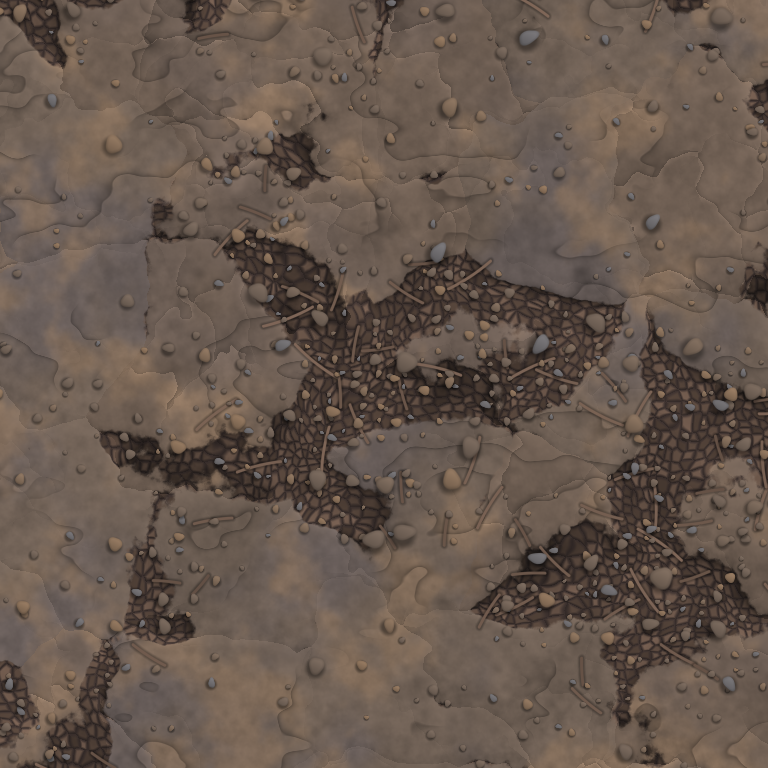
Reproduce this texture procedurally as a three.js fragment shader.

```glsl
// Trodden stony earth: flat worn slabs sunk in brown soil, with crumbly dark gaps,
// flaky ledges, scattered pebbles and a few dry twigs. Slabs, chips and crumbs are
// cellular noise with bevelled borders; pebbles and twigs sit on jittered grids.

#define SLAB_SCALE 4.7
#define CHIP_SCALE 12.0
#define CRUMB_SCALE 76.0
#define LIGHT vec2(0.45, 0.89)
#define STONE vec3(0.470, 0.407, 0.360)
#define COOL_STONE vec3(0.430, 0.386, 0.372)
#define WARM_STONE vec3(0.540, 0.440, 0.350)
#define EARTH vec3(0.425, 0.360, 0.313)
#define DARK_SOIL vec3(0.220, 0.180, 0.170)
#define CRUMB vec3(0.400, 0.322, 0.275)

varying vec2 vUv;

float hash(vec2 p) {
  return fract(sin(dot(p, vec2(127.1, 311.7))) * 43758.5);
}

vec2 hash2(vec2 p) {
  return vec2(hash(p), hash(p + 57.3));
}

float noise(vec2 p) {
  vec2 i = floor(p), f = fract(p);
  f = f * f * (3.0 - 2.0 * f);
  return mix(mix(hash(i), hash(i + vec2(1, 0)), f.x),
             mix(hash(i + vec2(0, 1)), hash(i + vec2(1, 1)), f.x), f.y);
}

float fbm(vec2 p) {
  float sum = 0.0, amp = 0.53;
  for (int i = 0; i < 4; i++) {
    sum += amp * noise(p);
    p = mat2(1.6, 1.2, -1.2, 1.6) * p + 7.3;
    amp *= 0.5;
  }
  return sum;
}

// How broken up the ground is, 0 to 1
float clutter(vec2 uv) {
  float n = 0.65 * noise(uv * 6.0 + 3.7) + 0.35 * noise(uv * 14.0 + 9.1);
  return smoothstep(0.46, 0.74, n);
}

vec2 turn(vec2 p, float a) {
  return vec2(cos(a) * p.x + sin(a) * p.y, cos(a) * p.y - sin(a) * p.x);
}

// Cellular noise: border distance, how far that border faces the light, cell id
vec3 cells(vec2 p) {
  vec2 base = floor(p), f = fract(p), nearest = vec2(0.0), home = vec2(0.0), facing = LIGHT;
  float best = 9.0, border = 9.0;
  for (int j = -1; j <= 1; j++) for (int i = -1; i <= 1; i++) {
    vec2 c = vec2(i, j), r = c + 0.1 + 0.8 * hash2(base + c) - f;
    if (dot(r, r) < best) { best = dot(r, r); nearest = r; home = c; }
  }
  for (int j = -2; j <= 2; j++) for (int i = -2; i <= 2; i++) {
    vec2 c = vec2(i, j), r = c + 0.1 + 0.8 * hash2(base + c) - f, gap = r - nearest;
    if (dot(gap, gap) > 0.0001) {
      vec2 n = normalize(gap);
      float d = dot(0.5 * (r + nearest), n);
      if (d < border) { border = d; facing = n; }
    }
  }
  return vec3(border, dot(facing, LIGHT), hash(base + home + 11.9));
}

// Small domed stones with a cast shadow, denser on broken ground
vec3 addPebbles(vec3 color, vec2 uv, float scale) {
  vec2 p = uv * scale, base = floor(p);
  for (int j = -1; j <= 1; j++) for (int i = -1; i <= 1; i++) {
    vec2 c = base + vec2(i, j), h = hash2(c + scale), k = hash2(c + scale + 23.1);
    vec2 centre = c + 0.15 + 0.7 * h;
    if (k.x > 0.08 + 0.42 * clutter(centre / scale)) continue;
    float radius = mix(0.16, 0.38, k.y * k.y);
    vec2 q = (p - centre) / radius, s = turn(q, h.x * 6.28) * vec2(1.0, 1.0 + 0.7 * h.y);
    float d = length(s) + 0.09 * sin(3.0 * atan(s.y, s.x) + h.y * 6.0) - 1.0;
    float shadow = 1.0 - smoothstep(-0.3, 0.45, length(q + 0.3 * LIGHT) - 1.0);
    vec3 tint = mix(STONE, WARM_STONE * 1.06, smoothstep(0.45, 0.9, h.x));
    tint = mix(tint, vec3(0.46, 0.45, 0.46), step(0.8, h.y));
    tint *= 0.94 + 0.15 * dot(q, LIGHT) - 0.1 * smoothstep(-0.4, 0.0, d);
    color *= 1.0 - 0.38 * shadow;
    color = mix(color, tint, 1.0 - smoothstep(-0.12, 0.12, d));
  }
  return color;
}

// Thin dry stalks lying in the broken ground
vec3 addTwigs(vec3 color, vec2 uv, float scale) {
  vec2 p = uv * scale, base = floor(p);
  for (int j = -1; j <= 1; j++) for (int i = -1; i <= 1; i++) {
    vec2 c = base + vec2(i, j), h = hash2(c + 71.7), centre = c + h;
    if (hash(c + 5.5) > 0.6 * clutter(centre / scale)) continue;
    vec2 q = turn(p - centre, h.x * 9.0);
    q.y += 0.12 * q.x * q.x;
    float d = length(vec2(max(abs(q.x) - 0.25 - 0.35 * h.y, 0.0), q.y));
    color *= 1.0 - 0.3 * (1.0 - smoothstep(0.03, 0.11, d));
    color = mix(color, CRUMB * (0.95 + 0.3 * h.y), 1.0 - smoothstep(0.015, 0.05, d));
  }
  return color;
}

void main() {
  vec2 uv = vUv;
  vec2 warp = vec2(fbm(uv * 9.0), fbm(uv * 9.0 + 31.0)) - 0.5;
  float mottle = fbm(uv * 13.0 + 5.0), grain = fbm(uv * 85.0), broken = clutter(uv);

  // Crumbly soil under everything
  vec3 crumb = cells(uv * CRUMB_SCALE + warp * 5.0);
  float dome = smoothstep(0.0, 0.32, crumb.x);
  vec3 soil = mix(DARK_SOIL, CRUMB * (0.72 + 0.45 * crumb.z), dome);
  soil *= 0.8 + 0.4 * mottle + 0.13 * crumb.y * (1.0 - dome);

  // Worn surface, from bare earth to smooth stone
  vec3 slab = cells(uv * SLAB_SCALE + warp * 0.75);
  vec3 chip = cells(uv * CHIP_SCALE + warp * 2.2);
  float bare = step(0.62, slab.z);
  vec3 top = mix(STONE, COOL_STONE, smoothstep(0.42, 0.72, fbm(uv * 7.0 + 17.0)));
  top = mix(top, EARTH, 0.65 * bare);
  top = mix(top, WARM_STONE, 0.6 * smoothstep(0.54, 0.76, mottle));
  top *= 0.97 + 0.1 * (slab.z - 0.5) + 0.26 * (mottle - 0.5) + 0.2 * (grain - 0.5);

  // Chipped plates and flaking ledges
  float chipped = mix(0.25, 1.0, bare) * smoothstep(0.35, 0.6, fbm(uv * 8.0 + 41.0));
  top *= 1.0 + chipped * (0.12 * (chip.z - 0.5) + 0.17 * chip.y * exp(-16.0 * chip.x));
  float flake = fract(5.0 * fbm(uv * vec2(5.0, 8.0) + 63.0));
  float ledge = smoothstep(0.0, 0.035, flake) * exp(-11.0 * flake);
  top *= 1.0 - 0.36 * ledge * smoothstep(0.4, 0.65, noise(uv * 11.0 + 2.0));

  // Bevel the slabs and let the soil show in the gaps
  float d = slab.x - mix(-0.05, 0.25, broken) + 0.1 * (grain - 0.5);
  top *= 1.0 + 0.17 * slab.y * exp(-15.0 * max(d, 0.0));
  soil *= 1.0 - 0.42 * max(0.25 - slab.y, 0.0) * exp(12.0 * min(d, 0.0));
  vec3 color = mix(soil, top, smoothstep(-0.015, 0.03, d));

  color = addTwigs(color, uv, 17.0);
  color = addPebbles(color, uv, 52.0);
  color = addPebbles(color, uv, 25.0);
  gl_FragColor = vec4(color, 1.0);
}
```
